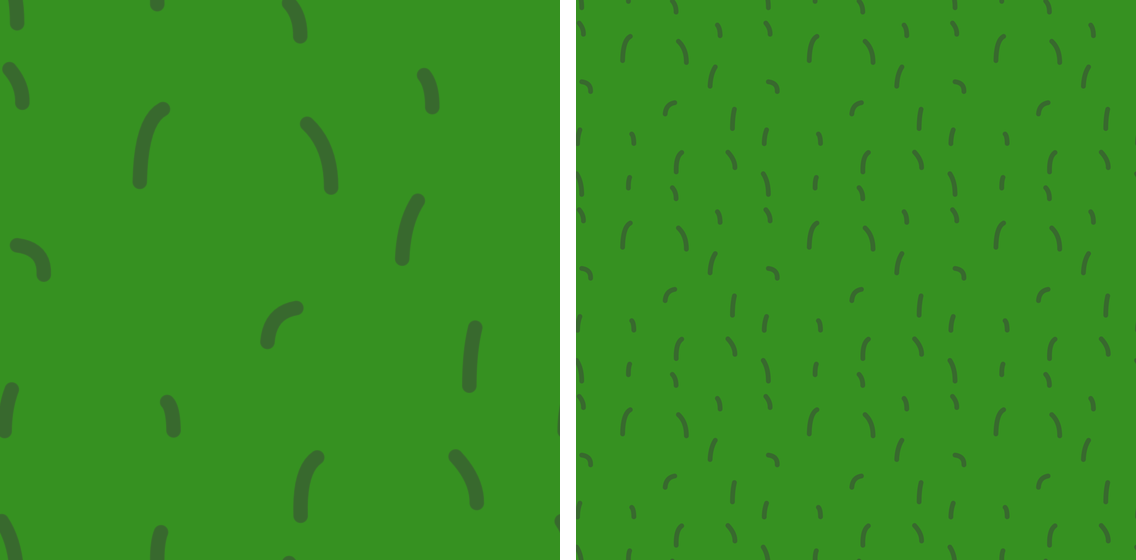
Left: one tile. Right: repeated 3 by 3.
Give the GLSL for this texture, as a three.js fragment shader.

```glsl
// Flat green lawn scattered with short, curved, round-ended grass strokes; tiles seamlessly.

#define BLADES 15
#define SEGMENTS 10
#define RADIUS 0.0133
#define SOFTNESS 0.0011
#define MIN_HEIGHT 0.03
#define MAX_HEIGHT 0.145
#define MAX_LEAN 0.055
#define JITTER 0.09
#define LAWN_COLOR vec3(0.21, 0.57, 0.13)
#define BLADE_COLOR vec3(0.22, 0.41, 0.18)
#define RIM_COLOR vec3(0.22, 0.47, 0.16)

varying vec2 vUv;

vec2 hash2(float n) {
  return fract(sin(n * vec2(127.1, 311.7) + vec2(3.7, 1.9)) * 4375.85);
}

float segmentDistance(vec2 p, vec2 a, vec2 b) {
  vec2 ap = p - a;
  vec2 ab = b - a;
  float t = clamp(dot(ap, ab) / max(dot(ab, ab), 1e-8), 0.0, 1.0);
  return length(ap - ab * t);
}

// Quadratic curve from the origin through a control point to the tip
float curveDistance(vec2 p, vec2 control, vec2 tip) {
  float nearest = 1.0;
  vec2 start = vec2(0.0);
  for (int i = 1; i <= SEGMENTS; i++) {
    float t = float(i) / float(SEGMENTS);
    vec2 end = 2.0 * t * (1.0 - t) * control + t * t * tip;
    nearest = min(nearest, segmentDistance(p, start, end));
    start = end;
  }
  return nearest;
}

// One blade: evenly spread position, random height, lean and bend
float bladeDistance(vec2 uv, float id) {
  vec2 shape = hash2(id + 1.0);
  vec2 bend = hash2(id + 31.0);
  vec2 center = id * vec2(0.7549, 0.5698) + JITTER * (hash2(id + 67.0) - 0.5);

  float height = mix(MIN_HEIGHT, MAX_HEIGHT, shape.x);
  float lean = MAX_LEAN * (2.0 * shape.y - 1.0);
  vec2 tip = vec2(lean, height);
  vec2 control = vec2(lean * 0.2 * (bend.y - 0.5), height * mix(0.5, 0.9, bend.x));

  // Shortest wrapped offset keeps the tile seamless
  vec2 offset = fract(uv - center + 0.5) - 0.5;
  return curveDistance(offset + 0.5 * tip, control, tip);
}

void main() {
  float nearest = 1.0;
  for (int i = 0; i < BLADES; i++) {
    nearest = min(nearest, bladeDistance(vUv, float(i)));
  }

  // Blade body with a slightly paler rim
  float rim = smoothstep(RADIUS * 0.82, RADIUS, nearest);
  float coverage = 1.0 - smoothstep(RADIUS - SOFTNESS, RADIUS + SOFTNESS, nearest);
  vec3 blade = mix(BLADE_COLOR, RIM_COLOR, rim);

  gl_FragColor = vec4(mix(LAWN_COLOR, blade, coverage), 1.0);
}
```
